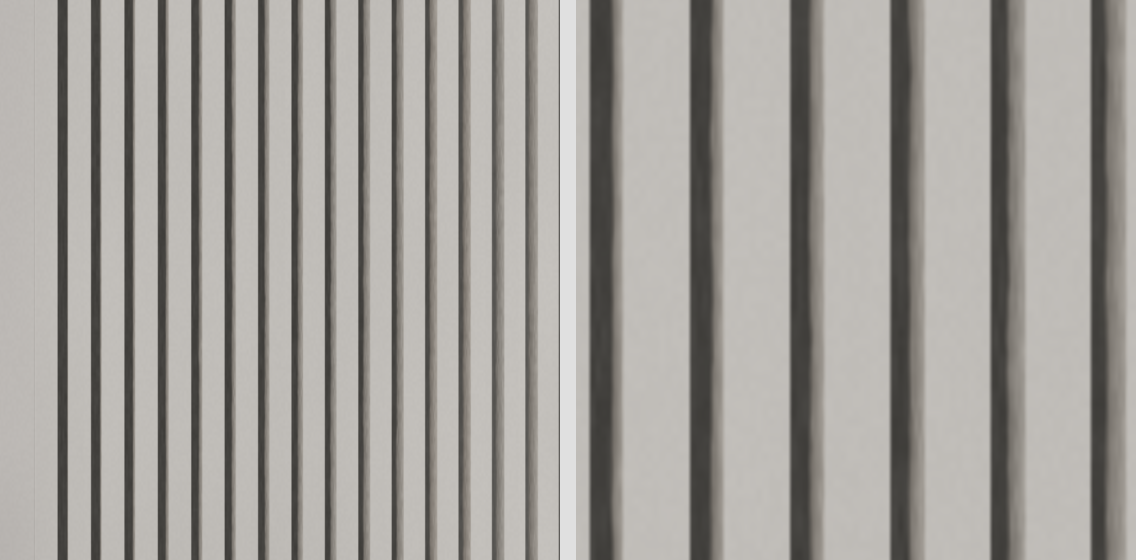
Left, the full canvas; right, a detail of the centre.
A three.js fragment shader for this texture:

```glsl
// Pale vertical slats beside a plain panel, split by evenly spaced grooves.
// Each groove is a dark shadow strip plus a lit side wall; from left to right
// the shadow narrows and the wall widens, with faint grain and edge wear.

#define PITCH 0.05966        // distance between groove left edges
#define FIRST_GROOVE 0.1029  // left edge of the first groove
#define SEAM_X 0.0612        // hairline joint in the plain panel
#define GROOVE_LEFT 0.0188   // full groove width at the left end
#define GROOVE_RIGHT 0.0225  // full groove width at the right end
#define SHADOW_LEFT 0.0172   // shadow strip width at the left end
#define SHADOW_RIGHT 0.0062  // shadow strip width at the right end
#define EDGE_SOFT 0.0017     // half width of the softened edges
#define WEAR 0.0012          // wobble of the shadow edge
#define GRAIN 0.012          // strength of the surface grain

varying vec2 vUv;

const vec3 SLAT = vec3(0.750, 0.738, 0.720);
const vec3 PANEL = vec3(0.733, 0.718, 0.704);
const vec3 SHADOW = vec3(0.262, 0.255, 0.242);
const vec3 WALL_DEEP = vec3(0.445, 0.425, 0.400);
const vec3 WALL_LIT = vec3(0.650, 0.630, 0.602);

float hash(vec2 p) {
  vec3 q = fract(vec3(p.xyx) * 0.1031);
  q += dot(q, q.yzx + 33.33);
  return fract((q.x + q.y) * q.z);
}

float noise(vec2 p) {
  vec2 cell = floor(p);
  vec2 f = fract(p);
  f = f * f * (3.0 - 2.0 * f);
  float low = mix(hash(cell), hash(cell + vec2(1.0, 0.0)), f.x);
  float high = mix(hash(cell + vec2(0.0, 1.0)), hash(cell + vec2(1.0)), f.x);
  return mix(low, high, f.y);
}

float softStep(float edge, float x, float soft) {
  return smoothstep(edge - soft, edge + soft, x);
}

void main() {
  // Groove index and distance from its left edge; the offset keeps
  // the softened left edge inside the same cell.
  float index = floor((vUv.x - FIRST_GROOVE) / PITCH + 0.2);
  float x = vUv.x - FIRST_GROOVE - index * PITCH;
  float across = clamp(index / 14.0, 0.0, 1.0);
  float hasGroove = step(-0.5, index);

  // Face: plain panel on the left, slightly varied slats on the right
  vec3 face = mix(PANEL, SLAT, smoothstep(0.0, 0.12, vUv.x));
  face += 0.018 * smoothstep(0.6, 1.0, vUv.x);
  face += hasGroove * 0.010 * (hash(vec2(index, 7.0)) - 0.5);
  face += 0.012 * (noise(vUv * vec2(9.0, 4.0)) - 0.5);
  face -= 0.012 * (1.0 - smoothstep(0.0, 0.25, vUv.y)) * (1.0 - vUv.x);

  // Hairline seam: a dim line with a pale lip
  float seam = 1.0 - smoothstep(0.0, 0.0018, abs(vUv.x - SEAM_X));
  float lip = 1.0 - smoothstep(0.0, 0.0022, abs(vUv.x - SEAM_X - 0.0025));
  face += 0.010 * lip - 0.035 * seam;

  // Groove profile, with an uneven shadow edge running up its length
  float wobble = noise(vec2(index * 17.0, vUv.y * 24.0)) - 0.5;
  wobble += 0.5 * (noise(vec2(index * 31.0, vUv.y * 90.0)) - 0.5);
  float variation = 0.0012 * (hash(vec2(index, 3.0)) - 0.5);
  float grooveWidth = mix(GROOVE_LEFT, GROOVE_RIGHT, across);
  float shadowWidth = mix(SHADOW_LEFT, SHADOW_RIGHT, pow(across, 0.8));
  shadowWidth += (variation + WEAR * wobble) * smoothstep(0.0, 0.4, across);

  // Lit wall, brightening away from the shadow, with vertical streaks
  float depth = clamp((x - shadowWidth) / (grooveWidth - shadowWidth), 0.0, 1.0);
  vec3 wall = mix(WALL_DEEP, WALL_LIT, depth);
  wall += 0.05 * (noise(vUv * vec2(420.0, 70.0)) - 0.5);
  wall += vec3(0.012, 0.0, -0.008) * (hash(vec2(index, 11.0)) - 0.3) * across;

  // Shadow strip, a little paler toward the right end
  vec3 shadow = SHADOW + 0.09 * smoothstep(0.65, 1.0, across);
  shadow += 0.035 * (noise(vUv * vec2(300.0, 45.0)) - 0.5);

  // Compose shadow, wall and face
  float wallSoft = EDGE_SOFT * mix(1.0, 1.5, across);
  vec3 groove = mix(shadow, wall, softStep(shadowWidth, x, wallSoft));
  float inGroove = softStep(0.0, x, EDGE_SOFT);
  inGroove *= 1.0 - softStep(grooveWidth, x, EDGE_SOFT);
  vec3 color = mix(face, groove, inGroove * hasGroove);

  // Fine grain over everything
  color += GRAIN * (noise(vUv * vec2(260.0, 190.0)) - 0.5);
  gl_FragColor = vec4(color, 1.0);
}
```
